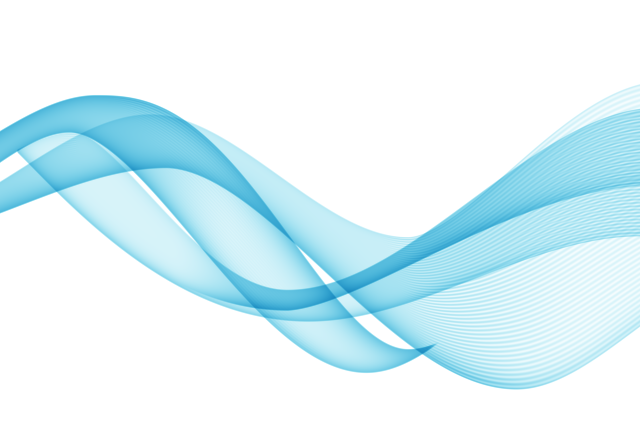
Reproduce this background procedurally as a WebGL 2 fragment shader.

```glsl
#version 300 es
precision highp float;
// Translucent blue ribbons of fine lines, weaving across a white ground.
uniform vec2 u_resolution;
out vec4 fragColor;

const float ASPECT = 1.5;
const float TAU = 6.2831853;
const vec3 INK_ABSORPTION = vec3(1.0, 0.28, 0.13);

// Eased step from 0 to 1; skew below 1 moves the change earlier.
float ease(float a, float b, float skew, float x) {
    float t = pow(clamp((x - a) / (b - a), 0.0, 1.0), skew);
    return t * t * (3.0 - 2.0 * t);
}

// Height of a wave that passes through four crests and troughs.
float wave(float x, vec4 knotX, vec4 knotY, vec3 skew) {
    float y = knotY.x;
    for (int i = 0; i < 3; i++) {
        y += (knotY[i + 1] - knotY[i]) * ease(knotX[i], knotX[i + 1], skew[i], x);
    }
    return y;
}

// Signed distance to a wave of the given height, positive above it.
float waveDistance(vec2 p, float height) {
    float slope = dFdx(height) / dFdx(p.x);
    return (p.y - height) / sqrt(1.0 + slope * slope);
}

// Ink density of a ribbon: body with fine lines, plus a glow along each edge.
// Each edge holds its strength and its width.
float ribbon(vec2 p, float top, float bottom, float body, float lineCount,
             vec2 topEdge, vec2 bottomEdge) {
    float pixel = 1.0 / u_resolution.y;
    float fromTop = -waveDistance(p, top);
    float fromBottom = waveDistance(p, bottom);
    float inside = smoothstep(-pixel, pixel, fromTop)
                 * smoothstep(-pixel, pixel, fromBottom)
                 * smoothstep(0.0, 0.01, top - bottom);

    float phase = lineCount * (top - p.y) / max(top - bottom, 0.002);
    float lineFade = 1.0 - smoothstep(0.3, 0.7, fwidth(phase));
    float lines = 1.0 + 0.6 * lineFade * cos(TAU * phase);

    float glow = topEdge.x * exp(-max(fromTop, 0.0) / topEdge.y)
               + bottomEdge.x * exp(-max(fromBottom, 0.0) / bottomEdge.y);
    return inside * (body * lines + glow * mix(1.0, lines, 0.3));
}

void main() {
    vec2 p = gl_FragCoord.xy / u_resolution * vec2(ASPECT, 1.0);
    float x = p.x;

    // Edges of the three ribbons
    float mainTop = wave(x, vec4(-0.29, 0.225, 0.957, 1.484),
                         vec4(0.566, 0.775, 0.176, 0.512), vec3(1.0, 1.3, 1.0));
    float mainBottom = wave(x, vec4(-0.215, 0.166, 0.859, 1.484),
                            vec4(0.512, 0.688, 0.121, 0.512), vec3(1.0, 0.88, 1.0));
    float veilTop = wave(x, vec4(-0.254, 0.352, 0.957, 1.563),
                         vec4(0.473, 0.73, 0.44, 0.809), vec3(1.0, 1.0, 0.85));
    float veilBottom = wave(x, vec4(-0.293, 0.39, 1.211, 1.758),
                            vec4(0.428, 0.604, 0.082, 0.355), vec3(1.0, 0.93, 1.0));
    float sweepTop = wave(x, vec4(-0.195, 0.176, 0.674, 1.543),
                          vec4(0.551, 0.688, 0.316, 0.746), vec3(1.0, 0.8, 1.0));
    float sweepFold = wave(x, vec4(-1.0, 0.0, 0.674, 1.563),
                           vec4(0.678, 0.678, 0.268, 0.566), vec3(1.0, 0.6, 0.8));
    float sweepBottom = wave(x, vec4(-1.0, 0.0, 0.723, 1.5),
                             vec4(0.678, 0.678, 0.242, 0.443), vec3(1.0, 0.6, 1.0));

    // Strengths along the canvas
    float left = 1.0 - smoothstep(0.25, 0.55, x);
    float mainFade = 1.0 - smoothstep(1.0, 1.28, x);
    float rightFade = smoothstep(1.0, 1.4, x);
    float foldFade = smoothstep(0.4, 0.65, x) * (1.0 - 0.65 * smoothstep(1.0, 1.5, x));

    // Layers of ink
    float density = ribbon(p, mainTop, mainBottom,
                           mainFade * mix(0.16, 0.5, left), 34.0,
                           mainFade * vec2(0.75, 0.025) + vec2(0.0, 0.002),
                           mainFade * vec2(0.65, 0.014) + vec2(0.0, 0.002));
    density += ribbon(p, veilTop, veilBottom,
                      mix(0.24, 0.1, rightFade) + 0.25 * (1.0 - smoothstep(0.0, 0.25, x)), 46.0,
                      vec2(0.12, 0.006),
                      vec2(mix(0.75, 0.25, rightFade), 0.022));
    density += ribbon(p, sweepTop, sweepBottom,
                      mix(0.17, 0.22, rightFade), 38.0,
                      vec2(0.15, 0.012) * (1.0 - 0.5 * rightFade),
                      vec2(mix(0.55, 0.2, rightFade), 0.012));
    density += ribbon(p, sweepTop, sweepFold,
                      0.3 * foldFade, 30.0,
                      vec2(0.1 * foldFade, 0.02),
                      vec2(1.0 * foldFade, 0.02));

    fragColor = vec4(exp(-density * INK_ABSORPTION), 1.0);
}
```
